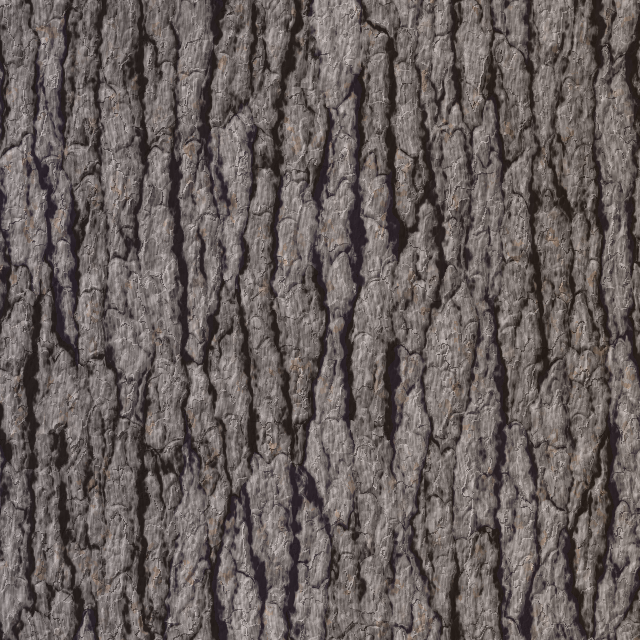
A three.js fragment shader for this texture:

```glsl
// Weathered tree bark: tall furrowed plates with flaky, fibrous faces.
varying vec2 vUv;

#define PLATES vec2(18.0, 4.0)      // plates across and up
#define SPLITS vec2(25.0, 9.0)      // finer secondary cracks
#define FLAKES vec2(50.0, 32.0)     // loose scales on the plates
#define BUMPS vec2(105.0, 68.0)     // small chips on the scales
#define FIBRES vec2(250.0, 34.0)    // fine upright grain
#define CRACK 0.0050                // half width of the furrows
#define RELIEF 0.25                 // strength of the side light
#define LIGHT_DIR vec2(-0.6, 0.8)
#define DARK vec3(0.11, 0.08, 0.068)
#define PALE vec3(0.68, 0.645, 0.635)
#define RUST vec3(0.54, 0.40, 0.29)
#define VIOLET vec3(0.012, 0.008, 0.045)

vec2 hash2(vec2 p) {
  vec3 q = fract(p.xyx * vec3(0.1031, 0.1030, 0.0973));
  q += dot(q, q.yzx + 33.33);
  return fract((q.xx + q.yz) * q.zy);
}

// Cellular noise: distance to the nearest seed, then two random values of its cell
vec3 cells(vec2 p) {
  vec2 base = floor(p);
  vec3 best = vec3(8.0, 0.0, 0.0);
  for (int j = -1; j <= 1; j++)
    for (int i = -1; i <= 1; i++) {
      vec2 id = base + vec2(float(i), float(j));
      vec2 rnd = hash2(id);
      float d = length(id + rnd - p);
      if (d < best.x) best = vec3(d, rnd);
    }
  return best;
}

// Cellular distance centred on zero
float rough(vec2 p) { return cells(p).x - 0.45; }

vec2 plateSeed(vec2 id) {
  return id + 0.5 + (hash2(id + 71.0) - 0.5) * vec2(0.5, 0.95);
}

// Stretched Voronoi plates: distance from the crack edge, random value of the plate
vec2 plates(vec2 p, vec2 scale, float crack) {
  vec2 q = p * scale;
  vec2 home = floor(q);
  vec2 seed = vec2(0.0);
  float nearest = 8.0;
  for (int j = -1; j <= 1; j++)
    for (int i = -1; i <= 1; i++) {
      vec2 id = floor(q) + vec2(float(i), float(j));
      vec2 s = plateSeed(id);
      float d = length(s - q);
      if (d < nearest) { nearest = d; home = id; seed = s; }
    }
  float gap = 1.0;
  for (int j = -1; j <= 1; j++)
    for (int i = -1; i <= 1; i++) {
      if (i == 0 && j == 0) continue;
      vec2 id = home + vec2(float(i), float(j));
      vec2 s = plateSeed(id);
      vec2 n = normalize(s - seed) * scale;
      float edge = dot(0.5 * (s + seed) - q, normalize(s - seed)) / length(n);
      float upright = pow(abs(n.x) / length(n), 4.0);
      float rnd = hash2(id + home + 13.0).x;
      float width = mix(rnd * 0.0045 - 0.0025, crack * (rnd * 1.4 - 0.1), upright);
      gap = min(gap, edge - width);
    }
  return vec2(gap, hash2(home + 5.0).x);
}

// Slow lean from layered sines, ragged edges from cellular noise
vec2 warp(vec2 p) {
  float lean = 0.008 * sin(7.0 * p.y + 9.0 * p.x) + 0.004 * sin(19.0 * p.y - 23.0 * p.x + 1.0);
  float ragged = 0.012 * rough(p * vec2(48.0, 30.0) + 3.0);
  float jagged = 0.045 * rough(p * vec2(36.0, 22.0) + 40.0);
  return p + vec2(lean + ragged, jagged + 0.012 * sin(31.0 * p.x));
}

// Surface: height, distance from the crack edge, plate value, flake value
vec4 surface(vec2 p) {
  vec2 w = warp(p);
  float chip = cells(p * BUMPS + 60.0).x;
  float pit = cells(p * BUMPS * 1.9 + 25.0).x;
  vec2 plate = plates(w, PLATES, CRACK);
  float split = plates(w + 9.0, SPLITS, 0.0026).x + 0.0020;
  float gap = min(plate.x, split);
  gap += 0.007 * rough(p * vec2(17.0, 11.0)) + 0.006 * (chip - 0.45) + 0.003 * (pit - 0.45);
  vec3 flake = cells(w * FLAKES + 0.5 * chip);
  float height = 0.008 * smoothstep(-0.002, 0.011, gap);
  height += ((flake.y - 0.6) * flake.x * flake.x + 0.10 * flake.z) / FLAKES.x;
  height -= 0.0045 * chip * chip + 0.0016 * pit;
  return vec4(height, gap, plate.y, flake.z);
}

void main() {
  vec2 p = vUv;
  vec2 e = vec2(0.0018, 0.0);
  vec4 bark = surface(p);
  vec2 slope = vec2(surface(p + e.xy).x, surface(p + e.yx).x) - bark.x;
  float light = clamp(-dot(slope / e.x, LIGHT_DIR), -1.3, 0.75);

  // Plate tone with fibres, grain and broad weathering
  float fibre = rough(p * FIBRES + vec2(2.0 * sin(p.y * 24.0) + 1.5 * bark.w, 0.0));
  vec3 grain = cells(p * vec2(190.0, 140.0) + 17.0);
  float weather = sin(5.0 * p.x + 3.0 * sin(4.0 * p.y)) * sin(6.0 * p.y + 2.0 * p.x + 1.0);
  float tone = 0.75 + RELIEF * light + 0.42 * fibre + 0.20 * (grain.z - 0.5);
  tone += 0.12 * (bark.z - 0.5) + 0.14 * (bark.w - 0.5) + 0.035 * weather;

  // Shade beside and inside the furrows
  float shade = smoothstep(-0.0022, 0.0028, bark.y);
  tone *= mix(0.13, 1.0, shade) * mix(0.72, 1.0, smoothstep(0.0, 0.011, bark.y));

  // Colour with rust flecks and cool shadows
  vec3 color = mix(DARK, PALE, clamp(tone, 0.0, 1.15));
  float rust = smoothstep(0.80, 0.98, cells(p * vec2(60.0, 34.0) + 90.0).y);
  color = mix(color, RUST * (0.4 + 0.9 * tone), 0.4 * rust * shade * smoothstep(0.4, 0.9, grain.y));
  color += VIOLET * smoothstep(0.4, 0.8, bark.z) * (1.0 - smoothstep(0.2, 0.55, tone));
  color += vec3(-0.006, 0.0, 0.016) * (0.5 - p.x);
  gl_FragColor = vec4(color, 1.0);
}
```
